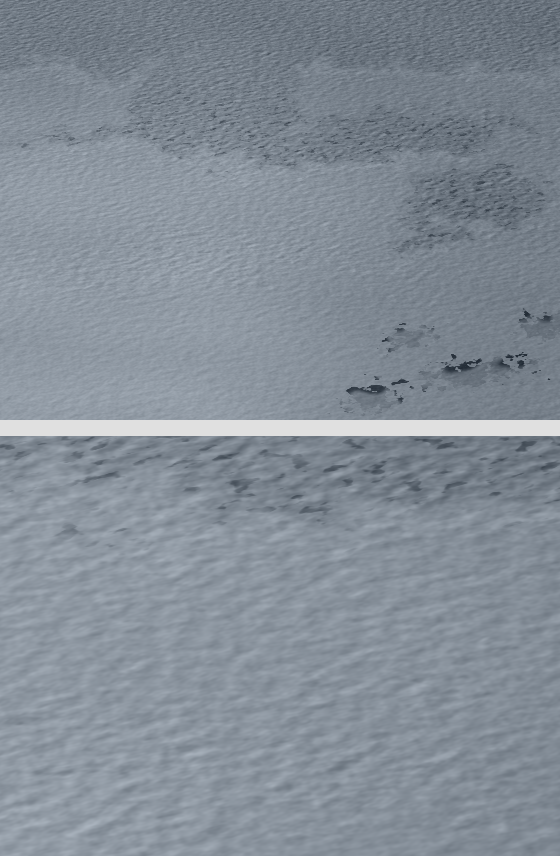
Top: the whole. Bottom: its middle third, enlarged.
This texture is drawn by a Shadertoy shader. Its source:

```glsl
// Wind-rippled snow in dim light, seen at a slant: slanted relief noise on a
// receding ground plane, with worn grey areas and a few dark ragged holes.
// Worn areas and holes are ellipses whose edges are broken up by noise.

const vec3  COOL_TINT    = vec3(-0.037, 0.0, 0.040); // grey to blue-grey
const float SNOW_TONE    = 0.604;
const float SIDE_FALLOFF = 0.105;  // darkening towards the right
const float FAR_FALLOFF  = 0.090;  // darkening towards the top
const float WORN_DROP    = 0.050;
const float PIT_DROP     = 0.14;
const float FLECK_DROP   = 0.028;
const float HOLE_DROP    = 0.065;
const float LIP_DROP     = 0.25;
const float RIM_GLOW     = 0.045;
const float GRAIN        = 0.042;
const float HORIZON      = 3.0;
const float RIPPLE_TILT  = 0.22;
const float PATCH_TILT   = 0.12;
const vec2  RIPPLE_SCALE = vec2(35.0, 80.0);
const vec2  GRAIN_SCALE  = vec2(125.0, 215.0);
const float FAR_EDGE     = 0.835;  // lower limit of the far worn band

// Ellipses: centre, radii
const vec4 WORN[5] = vec4[5](
    vec4(0.52, 0.755, 0.21, 0.140),
    vec4(0.90, 0.670, 0.36, 0.060),
    vec4(0.25, 0.680, 0.22, 0.018),
    vec4(1.14, 0.530, 0.19, 0.068),
    vec4(1.02, 0.440, 0.09, 0.030));
const vec4 HOLES[4] = vec4[4](
    vec4(0.975, 0.200, 0.055, 0.026),
    vec4(1.130, 0.115, 0.125, 0.028),
    vec4(0.885, 0.050, 0.065, 0.030),
    vec4(1.300, 0.225, 0.055, 0.028));
const vec4 THAW = vec4(0.45, 0.38, 0.46, 0.075);

vec2 hash22(vec2 p) {
    vec3 q = fract(vec3(p.xyx) * vec3(0.1031, 0.1030, 0.0973));
    q += dot(q, q.yzx + 33.33);
    return fract((q.xx + q.yz) * q.zy);
}

float corner(vec2 cell, vec2 offset, vec2 f) {
    return dot(hash22(cell + offset) * 2.0 - 1.0, f - offset);
}

// Gradient noise, roughly -0.6 to 0.6
float noise(vec2 p) {
    p += 100.0;
    vec2 i = floor(p), f = fract(p);
    vec2 u = f * f * f * (f * (f * 6.0 - 15.0) + 10.0);
    return mix(mix(corner(i, vec2(0, 0), f), corner(i, vec2(1, 0), f), u.x),
               mix(corner(i, vec2(0, 1), f), corner(i, vec2(1, 1), f), u.x), u.y);
}

float fbm(vec2 p) {
    float sum = 0.0, amp = 1.0;
    for (int i = 0; i < 3; i++) {
        sum += amp * noise(p);
        p = p * 2.07 + vec2(17.3, 9.1);
        amp *= 0.5;
    }
    return sum;
}

// Approximate depth inside a slightly tilted ellipse, positive inside
float ellipseDepth(vec2 p, vec4 e) {
    vec2 d = p - e.xy;
    d.y -= PATCH_TILT * d.x;
    return (1.0 - length(d / e.zw)) * e.w;
}

float wornDepth(vec2 p) {
    float depth = p.y - FAR_EDGE;
    for (int i = 0; i < 5; i++) depth = max(depth, ellipseDepth(p, WORN[i]));
    return depth;
}

float holeDepth(vec2 p) {
    float depth = -1.0;
    for (int i = 0; i < 4; i++) depth = max(depth, ellipseDepth(p, HOLES[i]));
    return depth;
}

void mainImage(out vec4 fragColor, in vec2 fragCoord) {
    vec2 p = fragCoord / iResolution.y;

    // Ground plane and slanted ripples
    vec2 ground = HORIZON * vec2(p.x - 0.67, HORIZON) / (HORIZON - p.y);
    ground.y -= RIPPLE_TILT * ground.x;
    vec2 s = ground * RIPPLE_SCALE;
    float bumps = fbm(s);
    float relief = bumps - fbm(s + vec2(-0.25, 0.4));

    // Worn areas with ragged edges
    vec2 warp = vec2(noise(p * 6.0), noise(p * 6.0 + 31.0));
    vec2 q = p + vec2(0.10, 0.06) * warp;
    float ragged = 0.045 * fbm(p * vec2(15.0, 27.0)) + 0.03 * bumps;
    float worn = smoothstep(-0.012, 0.016, wornDepth(q) + ragged);
    float above = smoothstep(-0.012, 0.016, wornDepth(q + vec2(0.0, 0.016)) + ragged);
    float thaw = smoothstep(-0.03, 0.05, ellipseDepth(q, THAW) + ragged);

    // Broken holes with a dark upper lip
    vec2 h = p + 0.02 * warp;
    float torn = 0.045 * fbm(p * vec2(34.0, 62.0)) + 0.016 * bumps;
    float hole = smoothstep(0.0, 0.007, holeDepth(h) + torn);
    float covered = 1.0 - smoothstep(-0.004, 0.010, holeDepth(h + vec2(0.0, 0.016)));
    float lip = hole * covered * smoothstep(-0.12, 0.12, noise(p * 17.0 + 5.0));

    // Broad light
    float far = smoothstep(0.5, 0.95, p.y);
    float side = smoothstep(0.4, 1.25, p.x) * (1.0 - 0.65 * far);
    float tone = SNOW_TONE - SIDE_FALLOFF * side - FAR_FALLOFF * far;
    tone += 0.035 * noise(p * vec2(3.0, 8.0) + 3.0);

    // Surface
    float strength = mix(0.05, 0.085, smoothstep(0.15, 0.5, p.y));
    tone += relief * (strength + 0.05 * max(worn, 0.6 * thaw));
    tone += GRAIN * noise(ground * GRAIN_SCALE);
    float flecks = smoothstep(0.1, 0.42, fbm(s * 0.8 + 20.0));
    tone -= flecks * FLECK_DROP * (0.5 + 0.7 * thaw);
    float pits = smoothstep(0.16, 0.42, fbm(s + 50.0));
    float pitShare = mix(1.0, 0.3, smoothstep(0.70, 0.85, p.y));
    tone -= worn * (WORN_DROP * (1.0 - 0.4 * far) + PIT_DROP * pitShare * pits);
    tone += RIM_GLOW * max(above - worn, 0.0);
    tone -= HOLE_DROP * hole + LIP_DROP * lip;

    fragColor = vec4(max(tone, 0.17) + COOL_TINT, 1.0);
}
```
